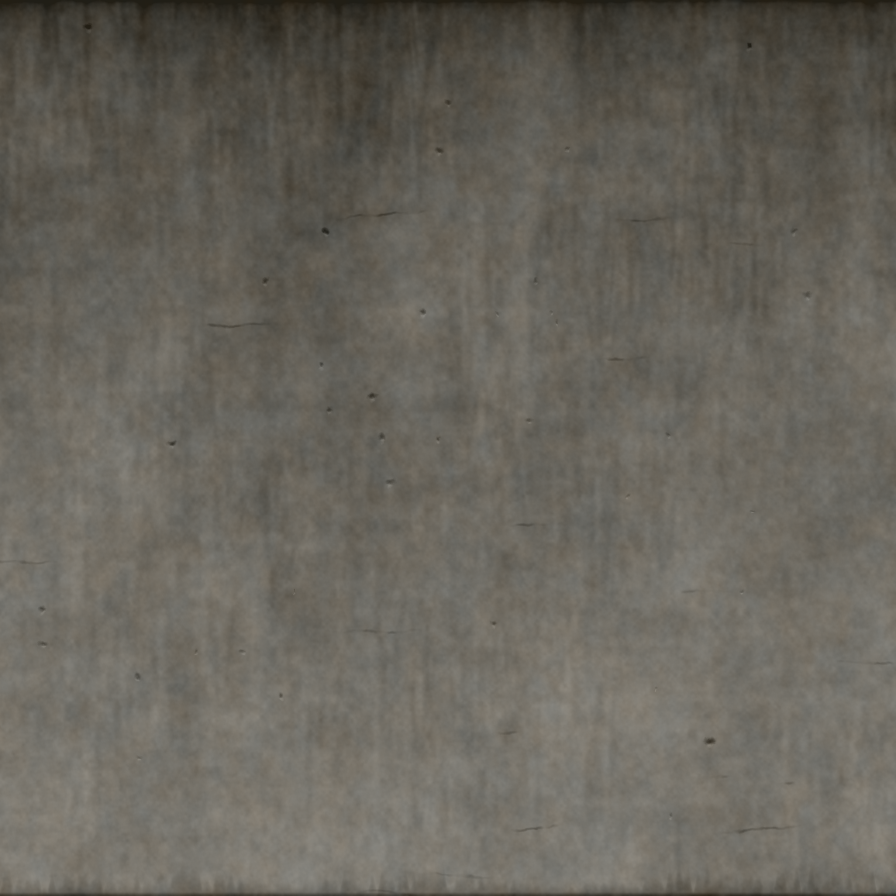
This texture is drawn by a WebGL 2 fragment shader. Its source:

```glsl
#version 300 es
precision highp float;
// Weathered concrete wall: dark top stain, broken vertical runs, trowel smears, pits and hairline scratches.

#define STREAK_GAIN 0.085
#define BLOTCH_GAIN 0.120
#define MOTTLE_GAIN 0.065
#define SMEAR_GAIN 0.060
#define GRAIN_GAIN 0.085
#define TINT_GAIN 0.045
#define PIT_COUNT 38
#define PIT_RADIUS 0.0044
#define SCRATCH_COUNT 18
#define SCRATCH_WIDTH 0.0013
#define FRINGE_HEIGHT 0.036

uniform vec2 u_resolution;
out vec4 fragColor;

float hash(vec2 p) {
    return fract(sin(dot(p, vec2(127.1, 311.7))) * 43758.5453);
}

vec2 hash2(float n) {
    return vec2(hash(vec2(n, 3.7)), hash(vec2(n, 19.3)));
}

float noise(vec2 p) {
    vec2 cell = floor(p), f = fract(p);
    f = f * f * (3.0 - 2.0 * f);
    float low = mix(hash(cell), hash(cell + vec2(1, 0)), f.x);
    float high = mix(hash(cell + vec2(0, 1)), hash(cell + vec2(1, 1)), f.x);
    return mix(low, high, f.y);
}

// Fractal noise centred on zero
float fbm(vec2 p) {
    float sum = 0.0, gain = 0.5;
    for (int i = 0; i < 5; i++) {
        sum += gain * (noise(p) - 0.5);
        p = mat2(0.96, 0.28, -0.28, 0.96) * p * 2.03 + 17.3;
        gain *= 0.5;
    }
    return sum;
}

// Brightness falling off toward the stained top edge
float wallTone(float depth) {
    return 0.509 - 0.20 * exp(-2.0 * depth) - 0.10 * exp(-14.0 * depth)
         - 0.045 * exp(-90.0 * depth);
}

// One layer of vertical runs that start and stop
float runs(vec2 p, float columns, float rows) {
    float shift = 1.5 * noise(vec2(p.x * columns * 0.5, columns));
    return noise(vec2(p.x * columns, p.y * rows + shift)) - 0.5;
}

// Runs of several widths, showing only in patches
float streaks(vec2 p) {
    p.x += 0.005 * fbm(p * 14.0);
    float patches = smoothstep(0.25, 0.75, noise(p * vec2(11.0, 7.0) + 4.0));
    float fine = 0.50 * runs(p, 62.0, 10.0) + 0.55 * runs(p, 145.0, 22.0);
    return 0.35 * runs(p, 24.0, 4.0) + fine * mix(0.35, 1.1, patches);
}

// Small uneven holes: soft dark core with a faint lit lower lip
float pits(vec2 p) {
    float shade = 0.0;
    vec2 wobble = 0.008 * vec2(fbm(p * 120.0), fbm(p * 120.0 + 9.0));
    for (int i = 0; i < PIT_COUNT; i++) {
        float id = float(i);
        vec2 seed = hash2(id + 40.0);
        vec2 d = p - hash2(id + 5.0) + wobble;
        float radius = PIT_RADIUS * mix(0.45, 1.0, seed.x);
        float core = 1.0 - smoothstep(0.0, radius * 1.3, length(d * vec2(mix(0.6, 1.3, seed.y), 1.0)));
        float lip = 1.0 - smoothstep(0.0, radius, length(d + vec2(0.0, radius * 1.2)));
        shade += mix(0.06, 0.25, seed.x * seed.x) * core - 0.07 * lip * (1.0 - core);
    }
    return shade;
}

// Short, nearly level hairlines that break up along their length
float scratches(vec2 p) {
    float shade = 0.0;
    float wander = 0.008 * fbm(p * 50.0);
    float breaks = smoothstep(0.25, 0.8, noise(p * vec2(110.0, 60.0)));
    for (int i = 0; i < SCRATCH_COUNT; i++) {
        float id = float(i);
        vec2 seed = hash2(id + 90.0);
        vec2 d = p - hash2(id + 71.0);
        float halfLength = mix(0.010, 0.06, seed.x);
        float offset = abs(d.y - (seed.y - 0.5) * 0.22 * d.x + wander);
        float line = 1.0 - smoothstep(0.0, SCRATCH_WIDTH * 2.0, offset);
        float ends = 1.0 - smoothstep(halfLength * 0.3, halfLength, abs(d.x));
        shade += mix(0.05, 0.11, seed.y) * line * ends * mix(0.2, 1.0, breaks);
    }
    return shade;
}

// Ragged dark bristles along one edge
float fringe(float x, float height, float seed) {
    float reach = noise(vec2(x * 190.0, seed)) * (0.3 + 0.7 * noise(vec2(x * 13.0, seed + 5.0)));
    float bristle = 1.0 - smoothstep(0.0, FRINGE_HEIGHT * (0.25 + reach), height);
    return 0.10 * bristle + 0.15 * (1.0 - smoothstep(0.0, 0.005, height));
}

void main() {
    vec2 p = gl_FragCoord.xy / u_resolution;
    float depth = 1.0 - p.y;

    // Base tone with stains, runs and smears
    float tone = wallTone(depth);
    tone += STREAK_GAIN * streaks(p) * mix(0.75, 1.2, smoothstep(0.4, 1.0, p.y));
    tone += BLOTCH_GAIN * fbm(p * vec2(6.0, 4.5) + 2.0);
    tone += SMEAR_GAIN * fbm(p * vec2(12.0, 46.0) + 11.0);

    // Patchy mottling and fine grain
    tone += MOTTLE_GAIN * fbm(p * vec2(24.0, 20.0) + 33.0);
    tone += GRAIN_GAIN * (fbm(p * vec2(115.0, 95.0)) + 0.25 * (noise(p * 260.0) - 0.5));

    // Surface damage and edges
    tone -= pits(p) + scratches(p);
    tone -= fringe(p.x, p.y, 3.0) + 0.3 * fringe(p.x, depth, 8.0);
    tone = max(tone, 0.13);

    // Warm grey with slight drift between brown and blue
    vec3 color = vec3(tone) - vec3(0.0, 0.014, 0.047);
    color += TINT_GAIN * fbm(p * vec2(50.0, 34.0) + 60.0) * vec3(0.8, 0.0, -0.8);
    fragColor = vec4(clamp(color, 0.0, 1.0), 1.0);
}
```
